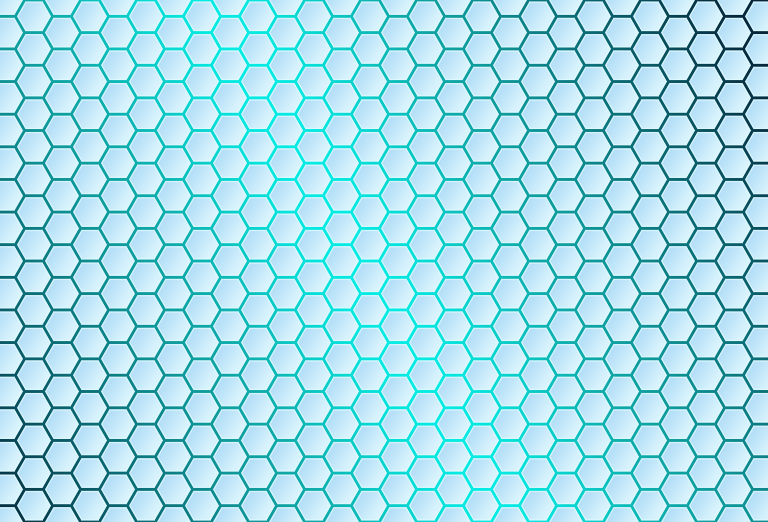
Reproduce this pattern procedurally as a WebGL 2 fragment shader.

```glsl
#version 300 es
precision highp float;

uniform vec2 u_resolution;
out vec4 fragColor;

// Offset from the centre of the nearest flat-topped hexagon, one unit high.
vec2 hexOffset(vec2 p) {
  vec2 spacing = vec2(1.7320508, 1.0);
  vec2 a = mod(p, spacing) - 0.5 * spacing;
  vec2 b = mod(p + 0.5 * spacing, spacing) - 0.5 * spacing;
  return dot(a, a) < dot(b, b) ? a : b;
}

// Distance inward from the hexagon border.
float hexEdge(vec2 h) {
  h = abs(h);
  return 0.5 - max(h.y, dot(h, vec2(0.8660254, 0.5)));
}

// Cyan along a slanted band, falling to dark teal on both sides.
vec3 lineColor(vec2 uv) {
  float d = abs(uv.x - 0.412 - 0.546 * (1.0 - uv.y));
  vec3 color = mix(vec3(0.02, 0.92, 0.89), vec3(0.06, 0.63, 0.63), smoothstep(0.0, 0.44, d));
  color = mix(color, vec3(0.04, 0.40, 0.44), smoothstep(0.36, 0.76, d));
  return mix(color, vec3(0.02, 0.14, 0.22), smoothstep(0.65, 1.05, d));
}

void main() {
  vec2 uv = gl_FragCoord.xy / u_resolution.y;

  // Sixteen rows, with alternate columns shifted by half a cell
  vec2 p = vec2((uv.x - 0.0651) * 16.145, uv.y * 16.0 - 0.5);
  vec2 h = hexOffset(p);
  float edge = hexEdge(h);
  float aa = 0.6 * 16.0 / u_resolution.y;

  // Cell face, shaded from upper left to lower right
  float shade = smoothstep(-0.55, 0.55, dot(h, vec2(0.83, -0.56)));
  vec3 color = mix(vec3(0.70, 0.87, 0.97), vec3(0.86, 0.96, 0.99), shade);

  // Pale rim inside the border
  float rim = 1.0 - smoothstep(0.085 - aa, 0.085 + aa, edge);
  color = mix(color, vec3(0.88, 0.98, 1.0), 0.75 * rim);

  // Honeycomb lines
  float line = 1.0 - smoothstep(0.044 - aa, 0.044 + aa, edge);
  color = mix(color, lineColor(uv), line);

  fragColor = vec4(color, 1.0);
}
```
